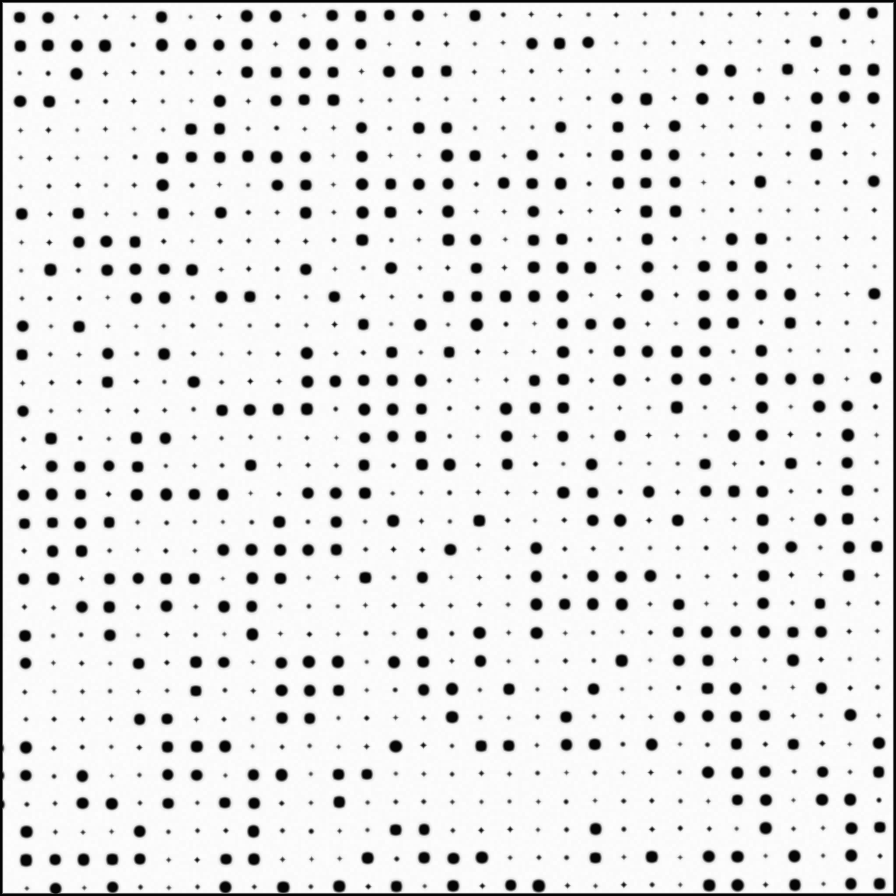
Reproduce this pattern procedurally as a three.js fragment shader.

```glsl
// Draws a slightly skewed 31 by 32 grid of soft ink dots, each big or small,
// on near-white paper inside a thin black frame. A hash with vertical
// clustering picks the dot sizes; further hashes vary position, shape and ink.
varying vec2 vUv;

const vec3 PAPER = vec3(0.985);
const vec3 INK = vec3(0.02);
const vec2 FIRST_DOT = vec2(0.0302, 0.0085);  // lower left dot
const vec2 PITCH = vec2(0.03173, 0.03135);
const vec2 SKEW = vec2(-0.0085, 0.005);       // drift of columns and rows
const float BIG_SHARE_LEVEL = 0.527;          // higher gives fewer big dots

float hash(vec2 p) {
  vec3 q = fract(p.xyx * 0.1031);
  q += dot(q, q.yzx + 33.33);
  return fract((q.x + q.y) * q.z);
}

vec2 hash2(vec2 p, float seed) {
  return vec2(hash(p + seed), hash(p + seed + 57.0));
}

// Random tone shared between vertical neighbours and small blocks
float clusterTone(vec2 cell) {
  return 0.5 * hash(cell + 11.0)
       + 0.3 * hash(cell + vec2(11.0, 12.0) + 100.0)
       + 0.1 * hash(cell + vec2(11.0, 11.0) + 100.0)
       + 0.2 * hash(floor(cell / 3.0) + 211.0) - 0.05;
}

// Coverage of a disc with a soft edge centred on its radius
float softDisc(float dist, float radius, float softness) {
  return 1.0 - smoothstep(radius - softness, radius + softness, dist);
}

// Big dot: nearly round, slightly squared, with a faint fringe
float bigDot(vec2 p, vec2 vary) {
  float boxDist = max(abs(p.x), abs(p.y)) * 1.12;
  float dist = mix(length(p), boxDist, 0.35 * vary.x);
  float radius = 0.0066 + 0.0007 * (vary.y - 0.5);
  float core = softDisc(dist, radius, 0.0021);
  float fringe = 0.09 * softDisc(dist, 0.0088, 0.0022);
  return max(core, fringe);
}

// Small dot: a speck that varies between round and cross-like
float smallDot(vec2 p, vec2 vary) {
  float diamond = (abs(p.x) + abs(p.y)) * 0.85;
  float dist = mix(length(p), diamond, vary.x);
  float radius = 0.0023 + 0.0006 * (vary.y - 0.5);
  float core = mix(0.72, 0.95, vary.y) * softDisc(dist, radius, 0.0019);
  return max(core, 0.05 * softDisc(dist, 0.0045, 0.002));
}

float dotGrid(vec2 uv) {
  vec2 grid = (uv - FIRST_DOT - SKEW * uv.yx) / PITCH;
  vec2 cell = floor(grid + 0.5);
  vec2 vary = hash2(cell, 301.0);
  vec2 jitter = (hash2(cell, 401.0) - 0.5) * 0.0014;
  vec2 stretch = 1.0 + 0.08 * (hash2(cell, 503.0) - 0.5);
  vec2 p = ((grid - cell) * PITCH - jitter) * stretch;
  return clusterTone(cell) > BIG_SHARE_LEVEL ? bigDot(p, vary) : smallDot(p, vary);
}

float frame(vec2 uv) {
  vec2 toEdge = min(uv, 1.0 - uv);
  return 1.0 - smoothstep(0.0018, 0.0042, min(toEdge.x, toEdge.y));
}

void main() {
  float ink = max(dotGrid(vUv), frame(vUv));
  // Faint paper grain
  float grain = (hash(floor(vUv * 256.0) + 701.0) - 0.5) * 0.012;
  gl_FragColor = vec4(mix(PAPER + grain, INK, ink), 1.0);
}
```
